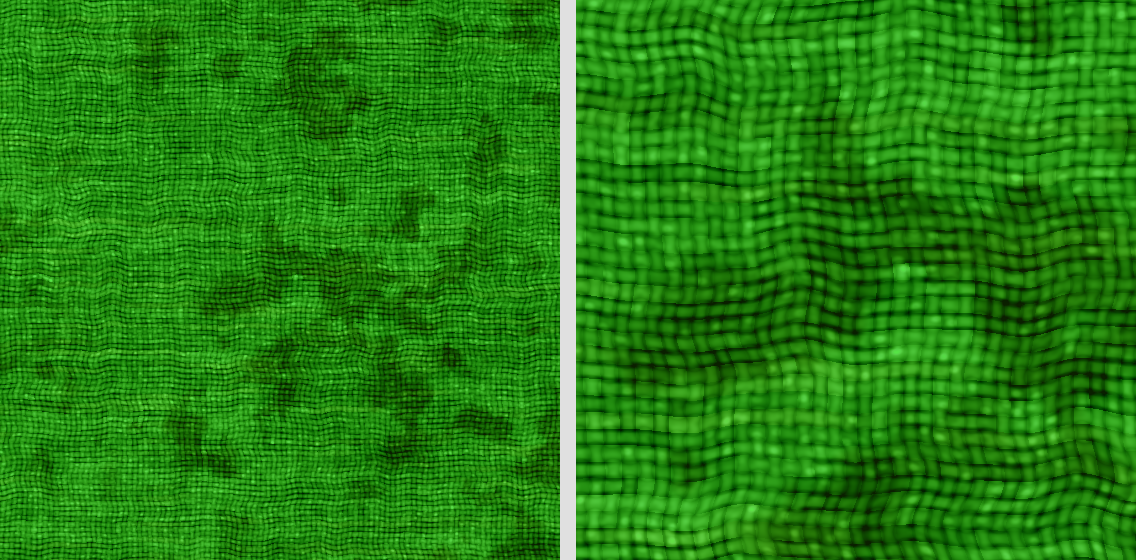
Left: the whole. Right: its middle third, enlarged.
Give the GLSL for this texture, as a three.js fragment shader.

```glsl
varying vec2 vUv;

const float PI = 3.14159265;
const vec2 THREADS = vec2(106.0, 102.0);
const vec3 BRIGHT_GREEN = vec3(0.24, 0.70, 0.16);
const float DEEP_GREEN = 0.25;

float hash(vec2 p) {
  vec3 q = fract(p.xyx * 0.1031);
  q += dot(q, q.yzx + 33.33);
  return fract((q.x + q.y) * q.z);
}

float noise(vec2 p) {
  vec2 cell = floor(p);
  vec2 f = fract(p);
  f = f * f * (3.0 - 2.0 * f);
  float low = mix(hash(cell), hash(cell + vec2(1.0, 0.0)), f.x);
  float high = mix(hash(cell + vec2(0.0, 1.0)), hash(cell + 1.0), f.x);
  return mix(low, high, f.y);
}

float fbm(vec2 p) {
  float sum = 0.0;
  float weight = 0.57;
  for (int i = 0; i < 3; i++) {
    sum += weight * noise(p);
    p = p * 2.03 + 17.0;
    weight *= 0.5;
  }
  return sum;
}

// Slightly uneven thread coordinates, one unit per thread
vec2 threadSpace(vec2 uv) {
  vec2 sway = vec2(noise(uv * vec2(7.0, 34.0) + 5.0),
                   noise(uv * vec2(30.0, 8.0) + 61.0));
  return uv * THREADS + 1.1 * (sway - 0.5) + 3.0;
}

// Height of a plain weave: the upper thread alternates per cell
float weaveHeight(vec2 id, vec2 f) {
  float lift = 1.0 - 2.0 * mod(id.x + id.y, 2.0);
  vec2 bulge = cos(PI * f);
  float warp = bulge.x * (0.74 + 0.26 * lift * bulge.y);
  float weft = bulge.y * (0.74 - 0.26 * lift * bulge.x);
  return max(warp, weft);
}

// Broken dark gaps along one side of a thread
float gapShade(float across, float along, float thread, float seed) {
  float edge = smoothstep(0.2, 0.48, abs(across));
  float line = floor(thread + across + 0.5);
  float shortDash = noise(vec2(along * 0.75, line + seed));
  float longDash = noise(vec2(along * 0.11, line + seed + 211.0));
  return edge * smoothstep(0.32, 0.85, 0.55 * shortDash + 0.45 * longDash);
}

// Tone drifting along a single thread
float threadTone(float along, float thread, float seed) {
  return noise(vec2(along * 0.09, thread + seed)) - 0.5;
}

// Pale glints on the crests of some crossings
float glint(vec2 id, vec2 f) {
  vec2 centre = vec2(hash(id + 31.0), hash(id + 77.0)) * 0.6 - 0.3;
  float spot = 1.0 - smoothstep(0.08, 0.36, length((f - centre) * vec2(0.7, 1.0)));
  return spot * smoothstep(0.66, 1.0, hash(id + 143.0));
}

// Clustered soft blotches with edges ragged along the threads
float stains(vec2 uv, vec2 id) {
  vec2 ragged = uv + 0.008 * (vec2(hash(vec2(id.y, 9.0)), hash(vec2(id.x, 23.0))) - 0.5);
  float cluster = fbm(uv * 3.2 + 41.0) + 0.16 * (uv.x - 0.5);
  float blots = fbm(ragged * vec2(15.0, 17.0) + 90.0);
  return smoothstep(0.42, 0.62, cluster) * smoothstep(0.5, 0.68, blots);
}

// Green dye from deep shade to lit thread
vec3 dye(float green) {
  float t = clamp((green - DEEP_GREEN) / (BRIGHT_GREEN.g - DEEP_GREEN), 0.0, 1.25);
  return vec3(BRIGHT_GREEN.r * pow(t, 1.5), max(green, 0.12), BRIGHT_GREEN.b * pow(t, 2.4));
}

void main() {
  vec2 p = threadSpace(vUv);
  vec2 id = floor(p);
  vec2 f = fract(p) - 0.5;

  // Woven relief
  float green = 0.585 + 0.25 * (weaveHeight(id, f) - 0.72);
  green -= 0.23 * gapShade(f.y, p.x, id.y, 0.0);
  green -= 0.10 * gapShade(f.x, p.y, id.x, 400.0);
  green += 0.15 * glint(id, f);

  // Uneven yarn and dye
  green += 0.13 * threadTone(p.x, id.y, 700.0);
  green += 0.08 * threadTone(p.y, id.x, 900.0);
  green += 0.08 * (hash(id + 300.0) - 0.5);
  green += 0.11 * (noise(p * vec2(2.1, 2.7)) - 0.5);
  green += 0.12 * (fbm(vUv * 5.0 + 130.0) - 0.5);

  // Olive stains and yellowish streaks
  float stain = stains(vUv, id);
  vec3 color = dye(green - 0.17 * stain);
  float yellowing = smoothstep(0.62, 0.95, noise(vec2(p.x * 0.06, id.y + 520.0)));
  color.r += 0.04 * stain + 0.06 * yellowing * color.g;

  gl_FragColor = vec4(color, 1.0);
}
```
